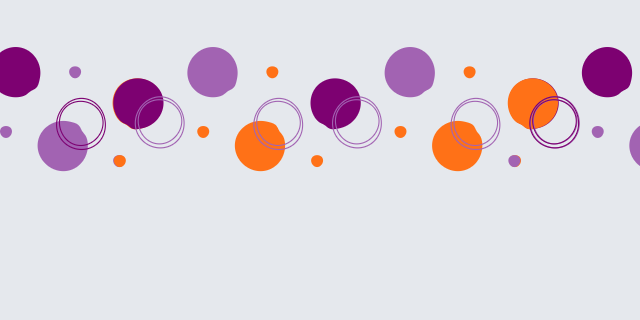
This pattern is drawn by a Shadertoy shader. Its source:

```glsl
// Draws a repeating band of uneven discs, small dots and paired rings on pale grey.
#define PERIOD 0.6164
#define BLOB_RADIUS 0.0785
#define DOT_RADIUS 0.0186
#define LINE_WIDTH 0.0034
#define SEAM_SHIFT 0.0022
#define NOTCH_DEPTH 0.045
#define BACKGROUND vec3(0.898, 0.910, 0.929)
#define PURPLE vec3(0.490, 0.004, 0.445)
#define LILAC vec3(0.635, 0.390, 0.700)
#define ORANGE vec3(1.000, 0.443, 0.090)

// Coverage of a shape from its signed distance, one pixel soft.
float cover(float dist) {
    return clamp(0.5 - dist * iResolution.y, 0.0, 1.0);
}

void paint(inout vec3 color, vec3 ink, float dist) {
    color = mix(color, ink, cover(dist));
}

// Disc with a dent at the given angle and a small bulge just past it.
float blob(vec2 p, float notchAngle) {
    float c = cos(notchAngle), s = sin(notchAngle);
    p = mat2(c, -s, s, c) * p;
    float angle = atan(p.y, p.x);
    float dent = exp(-pow(angle / 0.20, 2.0));
    float bulge = exp(-pow((angle - 0.30) / 0.22, 2.0));
    float wave = 0.008 * sin(3.0 * angle + 1.0);
    return length(p) - BLOB_RADIUS * (1.0 + wave - NOTCH_DEPTH * dent + 0.035 * bulge);
}

float dotShape(vec2 p) {
    float angle = atan(p.y, p.x);
    return length(p) - DOT_RADIUS * (1.0 + 0.025 * sin(3.0 * angle));
}

float ellipse(vec2 p, vec2 radii) {
    return (length(p / radii) - 1.0) * min(radii.x, radii.y);
}

// Two nested, slightly uneven outlines.
float ringPair(vec2 p) {
    float wobble = 0.0008 * sin(3.0 * atan(p.y, p.x) + 0.6);
    float outer = ellipse(p, vec2(0.0762, 0.0798)) + wobble;
    float inner = ellipse(p - vec2(0.0, 0.003), vec2(0.068, 0.069)) - wobble;
    return min(abs(outer), abs(inner)) - 0.5 * LINE_WIDTH;
}

void mainImage(out vec4 fragColor, in vec2 fragCoord) {
    vec2 uv = fragCoord / iResolution.y;
    vec3 color = BACKGROUND;

    for (int i = 0; i < 4; i++) {
        vec2 p = uv - vec2(PERIOD * float(i), 0.0);

        // Colours cycle every three cells.
        int phase = i % 3;
        bool first = phase == 0;
        bool last = phase == 2;
        vec3 warm = first ? LILAC : ORANGE;
        vec3 cool = first ? PURPLE : LILAC;
        vec3 middle = last ? ORANGE : PURPLE;
        vec3 low = last ? LILAC : ORANGE;

        // Offset under-colour peeks out beside the outer cells.
        vec2 seam = vec2(first ? -SEAM_SHIFT : (last ? SEAM_SHIFT : 0.0), 0.0);

        // Large discs
        vec2 middleSpot = p - vec2(0.4320, 0.677);
        paint(color, cool, blob(p - vec2(0.0480, 0.774), -0.90));
        paint(color, warm, blob(p - vec2(0.1965, 0.544), 0.65));
        if (phase != 1) paint(color, last ? PURPLE : ORANGE, blob(middleSpot - seam, -2.05));
        paint(color, middle, blob(middleSpot, -2.05));

        // Small dots
        vec2 lowSpot = p - vec2(0.3745, 0.497);
        paint(color, warm, dotShape(p - vec2(0.2347, 0.7745)));
        paint(color, warm, dotShape(p - vec2(0.0187, 0.588)));
        if (phase != 1) paint(color, last ? ORANGE : LILAC, dotShape(lowSpot - seam));
        paint(color, low, dotShape(lowSpot));

        // Paired rings over the discs
        vec2 ringSpot = p - vec2(0.4995, 0.617);
        paint(color, cool, ringPair(p - vec2(0.2535, 0.612)));
        if (last) paint(color, LILAC, ringPair(ringSpot - seam));
        paint(color, last ? PURPLE : LILAC, ringPair(ringSpot));
    }

    fragColor = vec4(color, 1.0);
}
```
